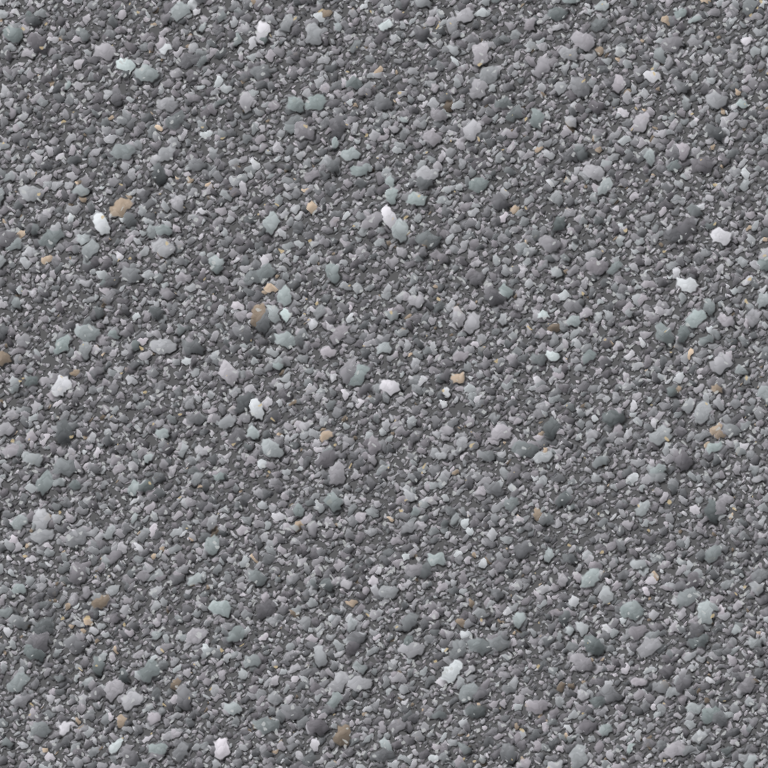
A three.js fragment shader for this texture:

```glsl
#define FINE_SCALE 165.0
#define MEDIUM_SCALE 84.0
#define LARGE_SCALE 44.0
#define SPECK_SCALE 190.0
#define LIGHT vec2(-0.5, 0.86)
#define SLANT 0.4
#define SLANT_SPREAD 2.6
#define RELIEF 0.16
#define TONE_SPREAD 0.38
#define SHADOW 0.6
#define BINDER vec3(0.375, 0.375, 0.38)
#define STONE vec3(0.55, 0.553, 0.56)

varying vec2 vUv;

vec3 hash3(vec2 p) {
  vec3 q = fract(p.xyx * vec3(0.1031, 0.1030, 0.0973));
  q += dot(q, q.yxz + 33.33);
  return fract((q.xxy + q.yzz) * q.zyx);
}

// Angular stones scattered one per cell, the highest one wins.
// Returns height above the rim, light on the slope, tone and hue.
vec4 stones(vec2 p, float fill, float seed) {
  vec2 home = floor(p);
  vec4 top = vec4(-0.15, 0.0, 0.5, 0.5);
  for (int j = -1; j <= 1; j++) {
    for (int i = -1; i <= 1; i++) {
      vec2 cell = home + vec2(float(i), float(j));
      vec3 place = hash3(cell + seed);
      vec3 form = hash3(cell + seed + 57.3);
      if (form.z > fill) continue;

      vec2 d = p - cell - place.xy;
      float angle = SLANT + SLANT_SPREAD * (place.z - 0.5);
      float c = cos(angle), s = sin(angle);
      vec2 q = vec2(c * d.x + s * d.y, c * d.y - s * d.x);
      q.x += (form.x - 0.5) * q.y;
      q = abs(q);

      float radius = mix(0.25, 0.65, form.y);
      float height = radius - max(1.3 * q.y, 0.8 * q.x + 0.5 * q.y);
      if (height > top.x) {
        top = vec4(height, dot(d, LIGHT) / radius,
                   fract(place.z * 17.0), fract(form.x * 23.0));
      }
    }
  }
  return top;
}

// Lays one size of stone, with its cast shadow, over the ground.
vec3 layStones(vec3 ground, vec2 p, float fill, float seed, float green) {
  vec4 stone = stones(p, fill, seed);
  float rim = smoothstep(-0.15, 0.0, stone.x) * clamp(-stone.y, 0.0, 1.0);
  ground *= 1.0 - SHADOW * rim;

  vec3 tint = mix(vec3(1.02, 0.985, 1.015), vec3(0.95, 1.02, 1.01), stone.w * green);
  tint = mix(tint, vec3(1.12, 1.0, 0.87), step(0.985, stone.w));
  float pale = 0.14 * step(0.96, stone.z) * green;
  float shade = TONE_SPREAD * (stone.z - 0.5) + RELIEF * stone.y + pale;
  vec3 face = (STONE + shade) * tint;
  return mix(ground, face, 0.84 * smoothstep(0.0, 0.1, stone.x));
}

vec3 asphalt(vec2 p) {
  // Roughen the outlines with layered sines
  vec2 rough = p + 0.0013 * sin(p.yx * vec2(290.0, 330.0) + 3.0 * sin(p * 61.0));
  rough += 0.0005 * sin(rough.yx * vec2(870.0, 790.0) + 2.0 * sin(p * 143.0));

  vec3 color = BINDER;
  color = layStones(color, rough * FINE_SCALE, 0.95, 11.0, 0.4);
  color = layStones(color, rough * MEDIUM_SCALE, 0.8, 173.0, 0.6);
  color = layStones(color, rough * LARGE_SCALE, 0.28, 311.0, 1.0);

  // Bright mineral specks
  vec4 speck = stones(rough * SPECK_SCALE, 0.09, 431.0);
  vec3 mineral = mix(vec3(0.76, 0.77, 0.77), vec3(0.82, 0.74, 0.58), step(0.93, speck.w));
  return mix(color, mineral, 0.75 * smoothstep(0.05, 0.2, speck.x));
}

void main() {
  // Four samples smooth the edges
  vec3 color = vec3(0.0);
  for (int j = 0; j < 2; j++) {
    for (int i = 0; i < 2; i++) {
      vec2 offset = (vec2(float(i), float(j)) - 0.5) / 1024.0;
      color += 0.25 * asphalt(vUv + offset);
    }
  }
  gl_FragColor = vec4(color, 1.0);
}
```
